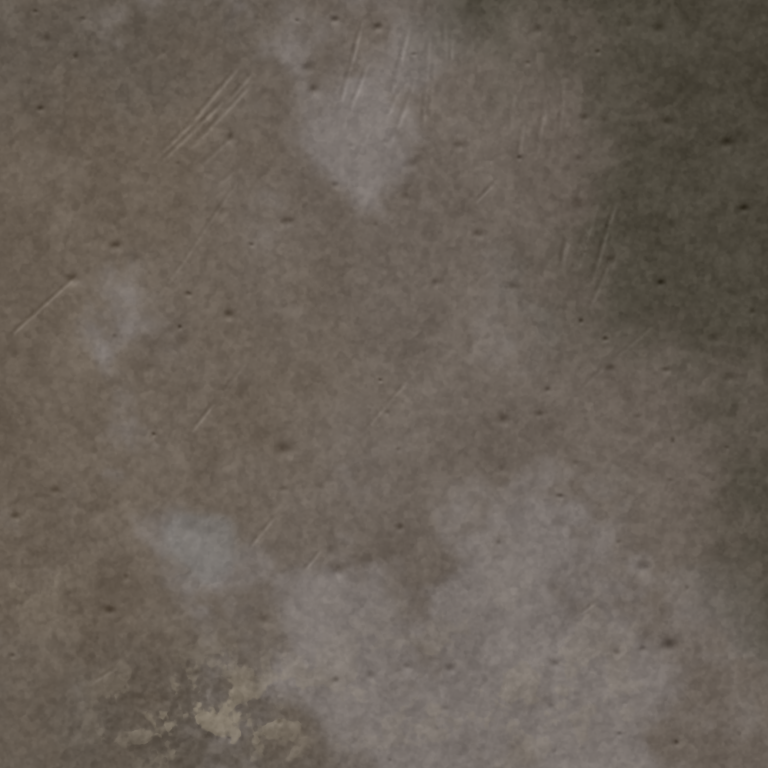
This texture is drawn by a WebGL 2 fragment shader. Its source:

```glsl
#version 300 es
precision highp float;
// Worn, stained concrete with soft blotches, scratch groups, pits and pale chips.

uniform vec2 u_resolution;
out vec4 fragColor;

const vec3 BASE_COLOR  = vec3(0.425, 0.388, 0.355);
const vec3 WARM_COLOR  = vec3(0.415, 0.370, 0.320);
const vec3 SHADE_COLOR = vec3(0.365, 0.332, 0.295);
const vec3 DARK_COLOR  = vec3(0.292, 0.272, 0.230);
const vec3 PALE_COLOR  = vec3(0.476, 0.446, 0.428);
const vec3 CHIP_COLOR  = vec3(0.520, 0.480, 0.415);
const vec3 SPOT_COLOR  = vec3(0.470, 0.455, 0.440);

const float MOTTLE = 0.11;
const float GRAIN = 0.05;
const float SCRATCH_LIGHT = 0.085;
const float SCRATCH_CELLS = 5.0;
const float PIT_CELLS = 21.0;
const float PIT_DEPTH = 0.13;
const int GROUPS = 5;
const int STROKES = 7;
// Scratch group centre and angle
const vec3 GROUP[GROUPS] = vec3[](
    vec3(0.50, 0.87, 1.20), vec3(0.57, 0.91, 1.55), vec3(0.71, 0.85, 1.50),
    vec3(0.78, 0.67, 1.25), vec3(0.28, 0.84, 0.80));

vec3 hash3(vec2 cell) {
    vec3 q = fract(cell.xyx * vec3(0.1031, 0.1030, 0.0973));
    q += dot(q, q.yxz + 33.33);
    return fract((q.xxy + q.yzz) * q.zyx);
}

// Smooth cellular noise: random levels blended around jittered points
float softCells(vec2 p) {
    vec2 cell = floor(p);
    float total = 0.0, weight = 0.0;
    for (int y = -1; y <= 1; y++)
    for (int x = -1; x <= 1; x++) {
        vec2 c = cell + vec2(x, y);
        vec3 h = hash3(c + 91.0);
        vec2 d = c + h.xy - p;
        float w = exp(-5.0 * dot(d, d));
        total += w * (h.z - 0.5);
        weight += w;
    }
    return total / weight;
}

float mottle(vec2 p) {
    float sum = 0.0, amp = 0.55;
    for (int i = 0; i < 4; i++) {
        sum += amp * softCells(p);
        p = mat2(1.6, 1.2, -1.2, 1.6) * p + 17.3;
        amp *= 0.58;
    }
    return sum;
}

float glow(vec2 p, vec2 centre, vec2 radius) {
    vec2 q = (p - centre) / radius;
    return exp(-dot(q, q));
}

// Bright scratch with a dark upper edge, fading at its ends
float scratch(vec2 q, float angle, float halfLength, float width) {
    vec2 dir = vec2(cos(angle), sin(angle));
    float across = dot(q, vec2(-dir.y, dir.x)) / max(width, 0.7 / u_resolution.y);
    float fade = 1.0 - smoothstep(0.5, 1.0, abs(dot(q, dir)) / halfLength);
    return fade * (exp(-across * across) - 0.6 * exp(-pow(abs(across - 2.0), 2.0)));
}

float scatteredScratches(vec2 p) {
    vec2 cell = floor(p * SCRATCH_CELLS);
    float sum = 0.0;
    for (int y = -1; y <= 1; y++)
    for (int x = -1; x <= 1; x++) {
        vec2 c = cell + vec2(x, y);
        vec3 h = hash3(c + 7.0), k = hash3(c + 53.0);
        vec2 q = p - (c + h.xy) / SCRATCH_CELLS;
        float angle = 0.55 + 0.45 * k.x;
        sum += step(0.4, h.z) * (0.3 + 0.5 * k.z) * scratch(q, angle, mix(0.02, 0.11, k.y * k.y), 0.0022);
    }
    return sum;
}

float groupedScratches(vec2 p) {
    float sum = 0.0;
    for (int g = 0; g < GROUPS; g++)
    for (int s = 0; s < STROKES; s++) {
        vec3 h = hash3(vec2(g * 13 + 3, s * 7 + 5));
        vec2 q = p - GROUP[g].xy - (h.xy - 0.5) * vec2(0.09, 0.11);
        sum += (0.25 + 0.6 * h.z) * scratch(q, GROUP[g].z + 0.25 * (h.y - 0.5), mix(0.025, 0.075, h.z), 0.0026);
    }
    return sum;
}

// Small dark holes with a faint bright lower lip
float pits(vec2 p) {
    vec2 cell = floor(p * PIT_CELLS);
    float sum = 0.0;
    for (int y = -1; y <= 1; y++)
    for (int x = -1; x <= 1; x++) {
        vec2 c = cell + vec2(x, y);
        vec3 h = hash3(c + 31.0), k = hash3(c + 77.0);
        vec2 q = p - (c + h.xy) / PIT_CELLS;
        vec2 r = mix(0.0025, 0.0075, k.x * k.x) * vec2(1.0 + 0.6 * k.y, 1.0);
        float pit = glow(q, vec2(0.0), r) - 0.45 * glow(q, vec2(0.3, -1.5) * r, r);
        sum += step(0.72, h.z) * (0.25 + 0.75 * k.z) * pit;
    }
    return sum;
}

void main() {
    vec2 p = gl_FragCoord.xy / u_resolution;
    float broad = mottle(p * 4.0);
    float medium = mottle(p * 11.0 + 40.0);
    float blotch = broad + 0.6 * medium;

    // Broad stains
    vec3 color = mix(BASE_COLOR, WARM_COLOR, 0.75 * smoothstep(0.55, 0.1, p.x + 0.6 * broad));
    float shade = glow(p, vec2(0.05, 1.0), vec2(0.36, 0.22)) + glow(p, vec2(0.22, 0.0), vec2(0.30, 0.20))
                + 0.8 * glow(p, vec2(0.98, 0.32), vec2(0.17, 0.12));
    color = mix(color, SHADE_COLOR, smoothstep(0.2, 1.1, shade + 1.2 * blotch));
    float pale = glow(p, vec2(0.68, 0.08), vec2(0.34, 0.24)) + 0.55 * glow(p, vec2(0.50, 0.85), vec2(0.14, 0.20));
    color = mix(color, PALE_COLOR, smoothstep(0.3, 0.9, pale + 1.8 * blotch));
    float dark = 0.95 * p.x + 0.45 * p.y + 0.35 * blotch;
    color = mix(color, DARK_COLOR, smoothstep(0.94, 1.21, dark));
    float spot = glow(p, vec2(0.265, 0.295), vec2(0.052, 0.048)) + 0.8 * medium;
    color = mix(color, SPOT_COLOR, 0.8 * smoothstep(0.3, 0.8, spot));

    // Raised pale chips, lit from below
    float chip = mottle(p * 24.0);
    float relief = chip - mottle((p + vec2(-0.003, 0.005)) * 24.0);
    float chipZone = glow(p, vec2(0.27, 0.07), vec2(0.12, 0.07)) + 0.35 * glow(p, vec2(0.65, 0.10), vec2(0.25, 0.12))
                   + 0.35 * glow(p, vec2(0.03, 0.26), vec2(0.08));
    color = mix(color, CHIP_COLOR, 0.8 * min(chipZone, 1.0) * smoothstep(0.05, 0.17, chip));
    color += relief * (0.035 + 0.22 * chipZone);

    // Surface wear and fine grain
    float wear = smoothstep(-0.25, 0.2, chip);
    color += SCRATCH_LIGHT * wear * (scatteredScratches(p) + groupedScratches(p));
    color -= PIT_DEPTH * pits(p + 0.004 * chip);
    float grain = softCells(p * 120.0) + 0.6 * softCells(p * 230.0 + 9.0);
    color += MOTTLE * (0.6 * medium + 0.4 * chip) + GRAIN * grain * vec3(1.0, 0.97, 0.92);
    fragColor = vec4(clamp(color, 0.0, 1.0), 1.0);
}
```
